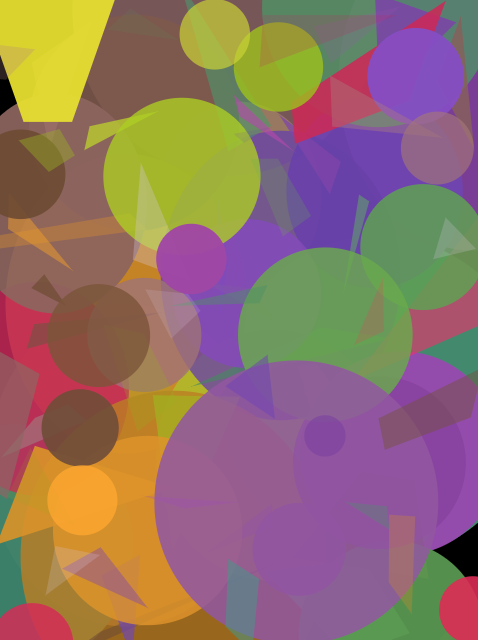
Give the GLSL for this background, as a WebGL 2 fragment shader.

```glsl
#version 300 es
precision highp float;
// Abstract collage of translucent discs, ellipses and sharp polygons on black.
// Each layer scatters shapes on a low-discrepancy sequence, back to front,
// with hashed sizes, turns and opacities and a weighted colour choice.

uniform vec2 u_resolution;
out vec4 fragColor;

float hash(float id, float channel) {
  return fract(sin(id * 12.9898 + channel * 78.233) * 4375.85);
}

mat2 turn(float angle) {
  float c = cos(angle), s = sin(angle);
  return mat2(c, s, -s, c);
}

// Weighted choice of a colour family, then a hashed shade inside it
vec3 paint(float id) {
  float pick = fract(id * 0.618);
  float shade = hash(id, 1.0);
  vec3 colour =
      pick < 0.25 ? mix(vec3(0.40, 0.26, 0.68), vec3(0.74, 0.30, 0.68), shade)   // purple
    : pick < 0.47 ? mix(vec3(0.43, 0.29, 0.16), vec3(0.66, 0.48, 0.52), shade)   // brown
    : pick < 0.67 ? mix(vec3(0.20, 0.54, 0.58), vec3(0.42, 0.66, 0.28), shade)   // green
    : pick < 0.80 ? mix(vec3(0.55, 0.72, 0.08), vec3(0.84, 0.84, 0.24), shade)   // lime
    : pick < 0.89 ? mix(vec3(0.74, 0.50, 0.14), vec3(0.95, 0.62, 0.18), shade)   // orange
    :               mix(vec3(0.78, 0.16, 0.42), vec3(0.98, 0.20, 0.29), shade);  // red
  return clamp(colour * mix(0.88, 1.14, hash(id, 4.0)), 0.0, 1.0);
}

// Evenly spread centre for shape i of a layer
vec2 scatter(float i, float id, float height) {
  vec2 spot = fract(vec2(0.7549, 0.5698) * i + vec2(0.17, 0.38) + id * 0.0031);
  spot += 0.08 * (vec2(hash(id, 5.0), hash(id, 6.0)) - 0.5);
  return spot * vec2(1.0, height);
}

float ellipseDistance(vec2 p, vec2 radii) {
  float k = length(p / radii);
  return k * (k - 1.0) / max(length(p / (radii * radii)), 1e-4);
}

// Convex polygon with three or four corners on a squeezed, turned ring
float polygonDistance(vec2 p, float id, float size) {
  float corners = hash(id, 7.0) < 0.8 ? 3.0 : 4.0;
  float squeeze = mix(0.08, 0.75, hash(id, 8.0));
  p = p * turn(6.2832 * hash(id, 9.0));
  float d = -1.0;
  for (float k = 0.0; k < corners; k++) {
    float next = mod(k + 1.0, corners);
    vec2 angles = 6.2832 * (vec2(k, next)
      + 0.7 * vec2(hash(id, 10.0 + k), hash(id, 10.0 + next))) / corners;
    vec2 a = size * vec2(cos(angles.x), squeeze * sin(angles.x));
    vec2 b = size * vec2(cos(angles.y), squeeze * sin(angles.y));
    vec2 edge = normalize(b - a);
    d = max(d, dot(p - a, vec2(edge.y, -edge.x)));
  }
  return d;
}

// Lay a translucent shape over the canvas with an edge one pixel wide
void lay(inout vec3 canvas, float d, vec3 colour, float opacity) {
  float cover = clamp(0.5 - d * u_resolution.x, 0.0, 1.0);
  canvas = mix(canvas, colour, cover * opacity);
}

void layEllipses(inout vec3 canvas, vec2 p, float height, float seed, float count,
                 vec2 sizes, float roundness, vec2 opacities) {
  for (float i = 0.0; i < count; i++) {
    float id = seed + i;
    float radius = mix(sizes.x, sizes.y, hash(id, 15.0));
    vec2 radii = radius * vec2(mix(roundness, 1.0, hash(id, 16.0)), 1.0);
    float d = ellipseDistance(p - scatter(i, id, height), radii);
    lay(canvas, d, paint(id), mix(opacities.x, opacities.y, hash(id, 17.0)));
  }
}

// Shards, a few of them in pale lilac
void layPolygons(inout vec3 canvas, vec2 p, float height, float seed, float count,
                 vec2 sizes, vec2 opacities) {
  for (float i = 0.0; i < count; i++) {
    float id = seed + i;
    float size = mix(sizes.x, sizes.y, hash(id, 15.0));
    float d = polygonDistance(p - scatter(i, id, height), id, size);
    vec3 colour = mix(paint(id), vec3(0.85, 0.79, 0.88), step(0.9, hash(id, 18.0)));
    lay(canvas, d, colour, mix(opacities.x, opacities.y, hash(id, 17.0)));
  }
}

void main() {
  vec2 p = gl_FragCoord.xy / u_resolution.x;
  float height = u_resolution.y / u_resolution.x;
  vec3 canvas = vec3(0.0);

  // Broad ground of large ellipses, then shards
  layEllipses(canvas, p, height, 100.0, 16.0, vec2(0.2, 0.36), 0.75, vec2(0.75, 0.97));
  layPolygons(canvas, p, height, 300.0, 28.0, vec2(0.08, 0.26), vec2(0.35, 0.95));

  // Middle discs, and a bright tapered panel in the upper corner
  layEllipses(canvas, p, height, 200.0, 14.0, vec2(0.08, 0.2), 1.0, vec2(0.78, 0.96));
  vec2 q = p - vec2(0.1, height - 0.1);
  float panel = max((abs(q.x) - 0.105 - 0.35 * q.y) / 1.06, -0.155 - q.y);
  lay(canvas, panel, vec3(0.90, 0.87, 0.19), 0.95);

  // Dominant purple disc
  float bigDisc = length(p - vec2(0.62, 0.215 * height)) - 0.297;
  lay(canvas, bigDisc, vec3(0.57, 0.34, 0.63), 0.86);

  // Faint shards and small discs on top
  layPolygons(canvas, p, height, 500.0, 24.0, vec2(0.04, 0.18), vec2(0.12, 0.6));
  layEllipses(canvas, p, height, 400.0, 7.0, vec2(0.035, 0.11), 1.0, vec2(0.6, 0.97));

  fragColor = vec4(canvas, 1.0);
}
```
